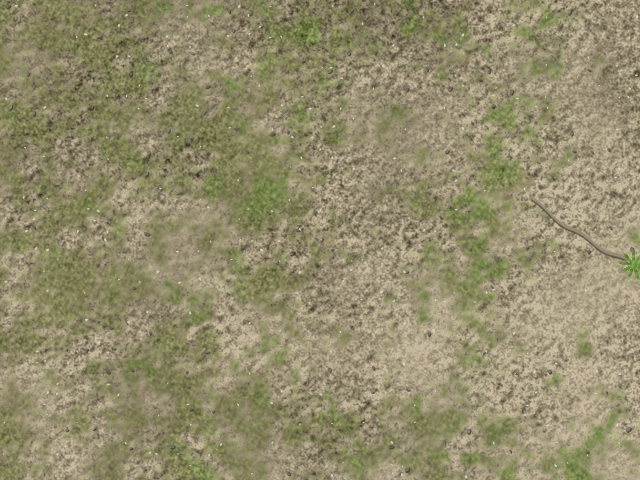
Give the GLSL for this texture, as a WebGL 1 fragment shader.

```glsl
precision highp float;
// Dry sandy soil seen from above, with patchy grass, clods, pebbles and a twig.

uniform vec2 u_resolution;

#define SOIL_DARK vec3(0.36, 0.33, 0.25)
#define SOIL_LIGHT vec3(0.73, 0.68, 0.57)
#define GRASS_DARK vec3(0.36, 0.36, 0.22)
#define GRASS_LIGHT vec3(0.60, 0.60, 0.40)
#define FRESH_TINT vec3(-0.05, 0.015, -0.05)
#define SOIL_TONE 0.76
#define GRAIN 0.62
#define RELIEF 0.42
#define GRASS_EDGE 0.08
#define FLECK_CHANCE 0.10
#define STONE_CHANCE 0.10
#define LIGHT_DIR vec2(-0.20, 0.32)

float hash(vec2 p) {
  vec3 q = fract(p.xyx * vec3(0.1031, 0.1030, 0.0973));
  q += dot(q, q.yzx + 33.33);
  return fract((q.x + q.y) * q.z);
}

float cornerSlope(vec2 cell, vec2 offset) {
  float angle = 6.2832 * hash(cell);
  return dot(vec2(cos(angle), sin(angle)), offset);
}

// Gradient noise, about -0.7 to 0.7
float noise(vec2 p) {
  vec2 i = floor(p), f = fract(p);
  vec2 u = f * f * f * (f * (f * 6.0 - 15.0) + 10.0);
  vec2 e = vec2(1.0, 0.0);
  float low = mix(cornerSlope(i, f), cornerSlope(i + e, f - e), u.x);
  float high = mix(cornerSlope(i + e.yx, f - e.yx), cornerSlope(i + 1.0, f - 1.0), u.x);
  return mix(low, high, u.y);
}

vec2 rotate(vec2 p, float a) {
  return vec2(cos(a) * p.x - sin(a) * p.y, sin(a) * p.x + cos(a) * p.y);
}

// Fine mottling, each octave turned so that no lattice shows
float grain(vec2 p) {
  float sum = 0.0, scale = 38.0, weight = 0.42;
  for (int i = 0; i < 4; i++) {
    sum += weight * noise(rotate(p, 0.6 + 1.1 * float(i)) * scale + 13.7 * float(i));
    scale *= 1.75;
    weight *= 1.32;
  }
  return sum;
}

// Side-lit lumps at two sizes
float relief(vec2 p) {
  vec2 coarse = rotate(p, 0.5) * 30.0 + 4.0;
  vec2 fine = rotate(p, 1.2) * 74.0 + 31.0;
  return 0.6 * (noise(coarse) - noise(coarse + rotate(LIGHT_DIR, 0.5)))
    + noise(fine) - noise(fine + rotate(LIGHT_DIR, 1.2));
}

// Sparse rotated ovals, one at most per grid cell
float scatter(vec2 p, float cells, float chance, float radius, float seed) {
  vec2 q = p * cells, id = floor(q) + seed;
  float pick = hash(id);
  vec2 centre = 0.3 + 0.4 * vec2(hash(id + 5.7), hash(id + 11.9));
  vec2 d = rotate(fract(q) - centre, 6.2832 * hash(id + 23.1)) / cells;
  float size = radius * mix(0.5, 1.2, hash(id + 31.3));
  float dist = length(d * vec2(1.0, 1.6)) - size;
  float soft = 0.8 / u_resolution.y;
  return step(pick, chance) * (1.0 - smoothstep(-soft, soft, dist));
}

float twig(vec2 p) {
  float along = p.x - 1.10;
  float line = 0.592 - 0.84 * along + 0.9 * along * along + 0.004 * sin(along * 70.0);
  float dist = abs(p.y - line) * 0.8 - 0.0012;
  float ends = smoothstep(0.0, 0.01, along) * smoothstep(0.21, 0.20, along);
  return ends * (1.0 - smoothstep(0.0, 1.5 / u_resolution.y, dist));
}

void main() {
  vec2 p = gl_FragCoord.xy / u_resolution.y;
  vec2 turned = rotate(p, 0.8);

  // Soil: broad tone, rough ground and dark clods
  float broad = noise(turned * 3.7 + 40.0) + 0.7 * noise(turned * 11.0 + 9.0);
  float rough = clamp(0.97 - 0.9 * noise(turned * 6.0 + 70.0) + 0.15 * p.y, 0.55, 1.35);
  float mottle = grain(p);
  float shade = rough * (GRAIN * mottle + RELIEF * relief(p));
  float clods = smoothstep(0.16, 0.46, noise(turned * 58.0 + 3.0) + 0.3 * mottle);
  clods *= smoothstep(0.7, 1.25, rough);
  float damp = 0.20 * smoothstep(0.45, 1.0, p.y) - 0.12 * smoothstep(0.5, 1.3, p.x);
  float tone = SOIL_TONE + shade + 0.28 * broad - 0.55 * clods - damp;
  vec3 color = mix(SOIL_DARK, SOIL_LIGHT, clamp(tone, -0.4, 1.15));

  // Grass: small ragged tufts, denser to the left and along a leaning strip
  float strip = (p.x - 0.87 - 0.22 * p.y) / 0.10;
  float cover = 0.55 * noise(turned * 3.1 + 21.0) + 0.6 * noise(turned * 8.0 + 2.0)
    + 0.75 * noise(turned * 19.0 + 15.0) + 0.5 * noise(turned * 42.0) + 0.45 * mottle
    + 0.42 * (0.55 - p.x) + 0.26 * exp(-strip * strip);
  float grass = smoothstep(GRASS_EDGE - 0.18, GRASS_EDGE + 0.38, cover);
  float blades = noise(rotate(p, 0.4) * vec2(170.0, 85.0))
    + noise(rotate(p, -0.9) * vec2(150.0, 80.0) + 50.0);
  float bladeTone = 0.50 + 0.45 * blades + 0.7 * shade + 0.2 * broad;
  vec3 turf = mix(GRASS_DARK, GRASS_LIGHT, clamp(bladeTone, -0.4, 1.2));
  float fresh = noise(turned * 14.0 + 33.0) + 0.5 * (p.x - 0.6);
  turf += FRESH_TINT * smoothstep(-0.15, 0.45, fresh);
  color = mix(color, turf, 0.88 * grass);

  // Dark stones with shadows, pale flecks
  vec2 shadowShift = vec2(-0.002, 0.002);
  float stoneShadow = scatter(p + shadowShift, 24.0, STONE_CHANCE, 0.0055, 3.0);
  float stone = scatter(p, 24.0, STONE_CHANCE, 0.0050, 3.0);
  color = mix(color, SOIL_DARK * 0.65, 0.75 * stoneShadow);
  color = mix(color, vec3(0.46, 0.44, 0.40) + 0.2 * shade, stone);
  float fleck = scatter(p, 47.0, FLECK_CHANCE, 0.0028, 60.0);
  color = mix(color, vec3(0.86, 0.85, 0.80), 0.9 * fleck);

  // Twig and a leafy tuft at its end
  color = mix(color, SOIL_DARK * 0.7, 0.7 * twig(p + vec2(0.0, 0.004)));
  color = mix(color, vec3(0.60, 0.54, 0.46), twig(p));
  vec2 d = p - vec2(1.32, 0.448);
  float reach = 0.020 + 0.012 * sin(9.0 * atan(d.y, d.x + 0.0001));
  float tuft = 1.0 - smoothstep(-0.003, 0.003, length(d) - reach);
  color = mix(color, vec3(0.42, 0.56, 0.25) + 0.15 * blades, tuft);

  gl_FragColor = vec4(clamp(color, 0.0, 1.0), 1.0);
}
```
